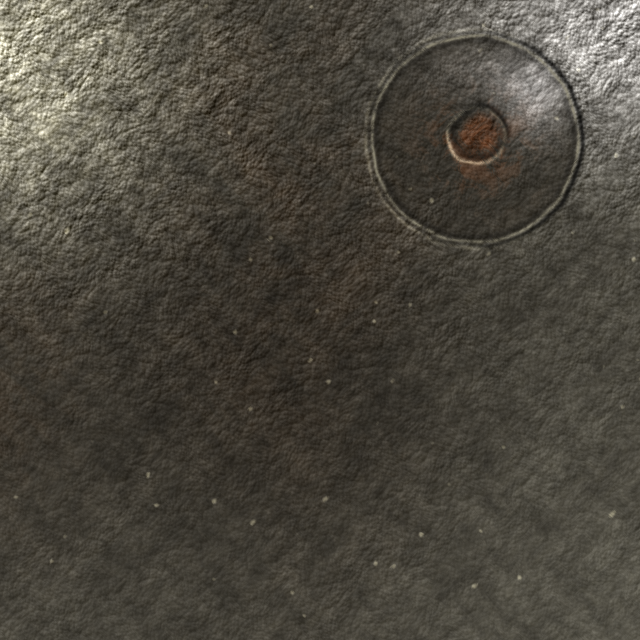
A three.js fragment shader for this texture:

```glsl
// Worn dark metal with a raised round boss, a rusty central rivet and two soft sheens.
// Cellular noise gives the pitted relief, layered sines the stains; the sheens
// strengthen the relief where the light grazes the surface.

varying vec2 vUv;

const vec2 BOSS_CENTER = vec2(0.742, 0.783);
const float BOSS_RADIUS = 0.161;
const vec2 RIVET_CENTER = vec2(0.750, 0.792);
const float RIVET_RADIUS = 0.044;
const vec2 LIGHT_STEP = vec2(-0.0017, 0.0025);
const float COARSE_SCALE = 44.0;
const float GRAIN_SCALE = 86.0;
const float FINE_SCALE = 170.0;
const float SPECK_SCALE = 30.0;

const vec3 DARK_METAL = vec3(0.190, 0.176, 0.150);
const vec3 GREY_METAL = vec3(0.305, 0.293, 0.256);
const vec3 BROWN_STAIN = vec3(0.245, 0.205, 0.162);
const vec3 RUST = vec3(0.37, 0.235, 0.155);
const vec3 WARM_SHEEN = vec3(0.37, 0.365, 0.315);
const vec3 COOL_SHEEN = vec3(0.40, 0.40, 0.415);
const vec3 RIM_LIGHT = vec3(0.58, 0.56, 0.48);

vec2 hash2(vec2 p) {
  vec3 q = fract(vec3(p.xyx) * vec3(0.1031, 0.1030, 0.0973));
  q += dot(q, q.yzx + 33.33);
  return fract((q.xx + q.yz) * q.zy);
}

// Nearest feature distance and the random value of its cell
vec2 cells(vec2 p) {
  vec2 base = floor(p), f = fract(p);
  vec2 best = vec2(9.0, 0.0);
  for (int y = -1; y <= 1; y++) {
    for (int x = -1; x <= 1; x++) {
      vec2 o = vec2(float(x), float(y));
      vec2 rnd = hash2(base + o);
      float d = length(o + rnd - f);
      if (d < best.x) best = vec2(d, fract(rnd.x * 17.0 + rnd.y * 31.0));
    }
  }
  return best;
}

// Layered, turned sines, roughly -1 to 1
float stains(vec2 p) {
  float sum = 0.0, amp = 0.5;
  for (int i = 0; i < 5; i++) {
    p += 0.7 * sin(p.yx * 1.3 + float(i));
    sum += amp * sin(p.x) * sin(p.y);
    p = mat2(0.8, 0.6, -0.6, 0.8) * p * 1.9 + 2.3;
    amp *= 0.68;
  }
  return sum;
}

// Pitted height, around zero; each layer is turned against the last
float relief(vec2 p) {
  mat2 turn = mat2(0.8, 0.6, -0.6, 0.8);
  vec2 w = p + 0.003 * sin(p.yx * 61.0 + 2.0 * sin(p * 23.0));
  float h = 0.7 * cells(w * COARSE_SCALE).x;
  w = turn * w;
  h += 0.55 * cells(w * GRAIN_SCALE + 5.0).x;
  w = turn * w;
  return h + 0.4 * cells(w * FINE_SCALE + 9.0).x - 0.75;
}

float glow(vec2 p, vec2 center, vec2 size) {
  vec2 d = (p - center) / size;
  return exp(-dot(d, d));
}

// Soft line of given half width around zero distance
float line(float d, float width) {
  return exp(-d * d / (width * width));
}

void main() {
  vec2 p = vUv;
  float height = relief(p);
  float bump = relief(p + LIGHT_STEP) - height;
  float stain = stains(p * 13.0);
  float blotch = stains(p * 34.0 + 8.0);
  float mottle = stains(p * 95.0 + 4.0);

  vec2 fromBoss = p - BOSS_CENTER;
  float wobble = 0.001 * sin(p.x * 70.0 + 2.0 * sin(p.y * 55.0)) + 0.0009 * blotch;
  float rim = length(fromBoss) - BOSS_RADIUS + wobble;
  float inside = 1.0 - smoothstep(-0.004, 0.004, rim);
  vec2 bossDir = normalize(fromBoss + 1e-5);

  // Base tones: dark middle, greyer lower right, brown in the upper middle
  float grey = 0.45 + 0.55 * smoothstep(0.4, 1.0, p.x) * (1.0 - 0.4 * p.y)
    + 0.26 * smoothstep(0.35, 0.0, p.y) - 0.5 * glow(p, vec2(0.43, 0.45), vec2(0.3, 0.27));
  vec3 col = mix(DARK_METAL, GREY_METAL, grey + 0.15 * stain + 0.12 * blotch);
  float brown = glow(p, vec2(0.46, 0.68), vec2(0.2, 0.48)) + glow(p, vec2(0.0, 0.38), vec2(0.15, 0.2));
  col = mix(col, BROWN_STAIN, clamp(brown * (0.36 + 0.5 * stain + 0.25 * blotch), 0.0, 0.7));

  // Sheens on the sheet and on the boss
  float warm = 1.05 * glow(p, vec2(-0.02, 0.88), vec2(0.18, 0.20)) + 0.42 * glow(p, vec2(0.12, 0.92), vec2(0.25, 0.29));
  float cool = 1.1 * glow(p, vec2(0.99, 0.96), vec2(0.26, 0.18)) * (1.0 - inside);
  float bossSheen = inside * (glow(p, vec2(0.84, 0.855), vec2(0.06, 0.07))
    + 0.4 * glow(p, vec2(0.77, 0.89), vec2(0.11, 0.05)));
  col = mix(col, DARK_METAL * 1.06, inside * 0.6);
  float patchy = 0.85 + 0.2 * blotch + 0.12 * mottle;
  col += (WARM_SHEEN * warm + COOL_SHEEN * (cool + 0.9 * bossSheen)) * patchy;
  float sheen = warm + cool + 0.45 * bossSheen;
  float rough = (0.12 + 0.12 * smoothstep(0.2, 0.9, p.y) + 0.48 * sheen) * mix(1.0, 0.7, inside);
  col += rough * (bump * (1.0 + 0.4 * stain) - 0.22 * height);
  col *= 1.0 + 0.14 * mottle + 0.10 * blotch;

  // Rust around the rivet
  float rust = glow(p, vec2(0.745, 0.77), vec2(0.075, 0.07)) * smoothstep(-0.3, 0.5, blotch + 0.6 * mottle);
  col = mix(col, RUST * (0.9 + 0.3 * mottle) + bump * 0.15, 0.7 * rust * inside);

  // Boss rim: worn broken edge, dark groove heavier on the right
  float worn = clamp(0.62 + 0.5 * blotch + 0.5 * mottle, 0.15, 1.0);
  float side = smoothstep(-0.3, 0.9, bossDir.x);
  col *= 1.0 - (0.22 + 0.45 * side) * line(rim - 0.007, 0.004);
  col *= 1.0 - 0.25 * line(rim + 0.007, 0.005);
  col = mix(col, RIM_LIGHT, worn * 0.85 * line(rim, 0.0027));
  col += RIM_LIGHT * 0.35 * worn * line(rim - 0.010, 0.0035) * (1.0 - side);

  // Rivet: rusty cap, shadowed groove, lit lower-left and right edges
  vec2 fromRivet = p - RIVET_CENTER;
  float cap = length(fromRivet) - RIVET_RADIUS + 2.0 * wobble;
  float facing = dot(normalize(fromRivet + 1e-5), vec2(0.7, 0.7));
  vec3 capColor = RUST * (0.9 + 0.45 * mottle) + bump * 0.3;
  col = mix(col, capColor, 0.65 * (1.0 - smoothstep(-0.024, -0.008, cap)));
  col *= 1.0 - (0.45 + 0.2 * facing) * line(cap + 0.004, 0.006);
  col += RIM_LIGHT * (0.5 - 0.2 * facing) * worn * line(cap + 0.008 * facing, 0.0032);

  // Scattered bright flecks of uneven size and strength
  vec2 speck = cells(p * SPECK_SCALE + 3.0 + 0.12 * blotch);
  float strength = smoothstep(0.88, 1.0, speck.y);
  float fleck = smoothstep(0.08 + 0.1 * strength, 0.02, speck.x) * strength;
  col += fleck * vec3(0.30, 0.29, 0.24);

  gl_FragColor = vec4(clamp(col, 0.0, 1.0), 1.0);
}
```
